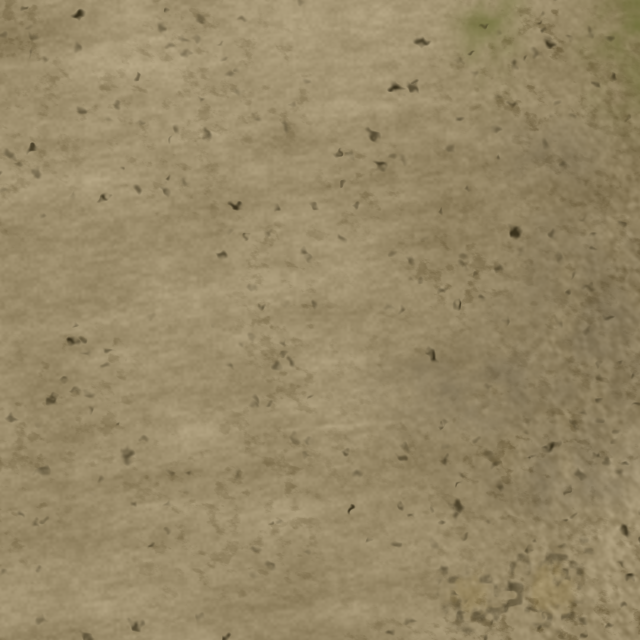
Give the GLSL for this texture, as a three.js fragment shader.

```glsl
// Weathered tan plaster: a smooth brushed left side turning into a rough, darker right side.
// Layered value noise makes clouds, streaks and grain, jittered cells scatter the dark pits,
// and soft gaussian blobs lay down the moss, shade and ochre stains.

#define PLASTER vec3(0.624, 0.564, 0.432)
#define PIT_COLOR vec3(0.20, 0.17, 0.09)
#define MOSS vec3(0.42, 0.43, 0.21)
#define OCHRE vec3(0.62, 0.54, 0.34)
#define COOL_SHADE vec3(0.42, 0.38, 0.30)
#define STREAK_ANGLE 0.13
#define STREAK_DEPTH 0.085
#define CLOUD_DEPTH 0.16
#define GRAIN_DEPTH 0.09
#define ROUGH_SHADE 0.035
#define LARGE_PITS 0.14

varying vec2 vUv;

vec2 hash2(vec2 p) {
  vec3 h = fract(vec3(p.xyx) * vec3(0.1031, 0.1030, 0.0973));
  h += dot(h, h.yzx + 33.33);
  return fract((h.xx + h.yz) * h.zy);
}

float noise(vec2 p) {
  vec2 i = floor(p);
  vec2 f = fract(p);
  f = f * f * (3.0 - 2.0 * f);
  float low = mix(hash2(i).x, hash2(i + vec2(1.0, 0.0)).x, f.x);
  float high = mix(hash2(i + vec2(0.0, 1.0)).x, hash2(i + 1.0).x, f.x);
  return mix(low, high, f.y);
}

// Layered noise centred on zero
float fbm(vec2 p) {
  float sum = 0.0;
  float amp = 0.5;
  for (int i = 0; i < 4; i++) {
    sum += amp * (noise(p) - 0.5);
    p = p * 2.03 + 17.3;
    amp *= 0.5;
  }
  return sum;
}

// Coordinates along and across a direction
vec2 turned(vec2 p, float angle) {
  vec2 along = vec2(cos(angle), sin(angle));
  return vec2(dot(p, along), dot(p, vec2(-along.y, along.x)));
}

// Ragged pits of varied depth, one candidate per jittered cell
float pits(vec2 p, float cells, float chance, float radius) {
  vec2 ragged = vec2(noise(p * 120.0), noise(p * 120.0 + 57.0)) - 0.5;
  vec2 g = p * cells;
  float cover = 0.0;
  for (int y = -1; y <= 1; y++) {
    for (int x = -1; x <= 1; x++) {
      vec2 id = floor(g) + vec2(float(x), float(y));
      vec2 place = hash2(id + cells);
      vec2 kind = hash2(id + cells * 3.0 + 7.0);
      vec2 d = (g - id - place) / cells + ragged * radius * 1.6;
      d = turned(d, 1.2 - kind.y * 2.4);
      float size = radius * mix(0.6, 1.15, kind.y);
      float r = length(d * vec2(0.75, 1.15)) / size;
      float present = smoothstep(0.0, 0.03, chance - kind.x) * mix(0.45, 1.0, place.x);
      cover = max(cover, present * (1.0 - smoothstep(0.1, 1.5, r)));
    }
  }
  return cover;
}

float blob(vec2 p, vec2 center, vec2 spread) {
  vec2 d = (p - center) / spread;
  return exp(-dot(d, d));
}

// Faint line fading towards both ends
float scratch(vec2 p, vec2 a, vec2 b, float width) {
  vec2 ab = b - a;
  float t = clamp(dot(p - a, ab) / dot(ab, ab), 0.0, 1.0);
  float d = length(p - a - ab * t) / width;
  return exp(-d * d) * smoothstep(0.0, 0.15, t) * (1.0 - smoothstep(0.6, 1.0, t));
}

// Ochre disc in x, broken dark rim in y
vec2 ochreSpot(vec2 p, vec2 center, float radius) {
  float r = length(p - center) / radius + 1.6 * fbm(p * 45.0);
  float rim = (r - 1.1) * 2.5;
  float broken = smoothstep(0.4, 0.8, noise(p * 85.0));
  return vec2(1.0 - smoothstep(0.3, 1.2, r), exp(-rim * rim) * broken);
}

void main() {
  vec2 p = vUv;
  vec2 q = turned(p, STREAK_ANGLE);
  float bend = p.y - 0.4;
  float cloud = fbm(p * 4.0 + 3.0);
  float rough = smoothstep(-0.2, 0.25, p.x - 0.6 - 0.8 * bend * bend + 0.6 * cloud);

  // Broad tone and brushed streaks
  float tone = CLOUD_DEPTH * cloud - ROUGH_SHADE * rough;
  tone += 0.09 * fbm(q * vec2(9.0, 14.0) + 31.0);
  tone += STREAK_DEPTH * fbm(q * vec2(4.0, 36.0)) * (1.3 - rough);
  tone += 0.02 * scratch(p, vec2(0.02, 0.74), vec2(0.66, 0.845), 0.006);
  tone += 0.04 * scratch(p, vec2(0.4, 0.325), vec2(0.68, 0.345), 0.004);

  // Grain, with darker clumps where the wall is worn
  float worn = smoothstep(0.42, 0.8, noise(p * 7.0 + 11.0));
  float brushed = noise(q * vec2(70.0, 140.0));
  float gritty = noise(turned(p, -0.8) * vec2(95.0, 135.0));
  tone += GRAIN_DEPTH * (mix(brushed, gritty, rough) - 0.5) * (0.6 + 0.75 * rough);
  tone += 0.035 * (noise(p * 200.0) - 0.5);
  float clump = smoothstep(0.06, 0.28, fbm(turned(p, -0.3) * vec2(50.0, 72.0) + 40.0));
  tone -= 0.1 * clump * (0.15 + 0.5 * worn + 0.5 * rough);
  vec3 color = PLASTER + tone;

  // Stains
  float patchy = max(0.75 + 2.4 * fbm(p * 26.0), 0.0);
  float moss = blob(p, vec2(0.765, 0.97), vec2(0.045, 0.09));
  float corner = blob(p, vec2(0.99, 0.95), vec2(0.07, 0.12));
  float shade = blob(p, vec2(0.72, 0.38), vec2(0.12, 0.07))
              + blob(p, vec2(0.92, 0.5), vec2(0.14, 0.18))
              + blob(p, vec2(0.88, 0.25), vec2(0.13, 0.06))
              + 0.8 * blob(p, vec2(0.87, 0.77), vec2(0.09, 0.05));
  color = mix(color, MOSS, clamp((0.5 * moss + 0.5 * corner) * patchy, 0.0, 0.8));
  color = mix(color, COOL_SHADE, clamp(0.3 * shade * patchy, 0.0, 0.7));
  vec2 spots = ochreSpot(p, vec2(0.74, 0.066), 0.034) + ochreSpot(p, vec2(0.855, 0.08), 0.04);
  color = mix(color, OCHRE + tone, 0.35 * min(spots.x, 1.0));
  color = mix(color, PIT_COLOR, 0.4 * min(spots.y, 1.0));

  // Pits, clustered on worn patches and on the rough side
  float small = pits(p, 46.0, 0.02 + 0.14 * worn + 0.15 * rough, 0.0055);
  float large = pits(p, 16.0, LARGE_PITS, 0.0075);
  color = mix(color, PIT_COLOR, max(0.5 * small, large));
  gl_FragColor = vec4(color, 1.0);
}
```
